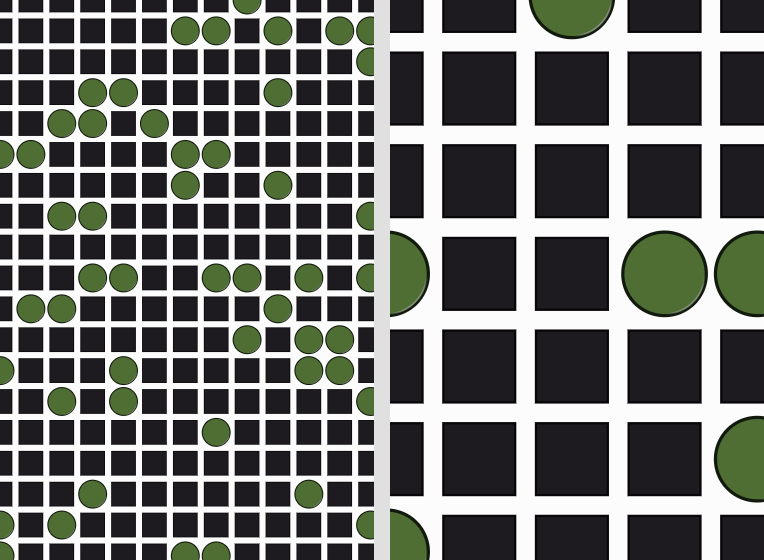
Left: the whole. Right: its middle third, enlarged.
Write a Shadertoy shader that draws this pattern.

```glsl
// Grid of near-black squares on white, with green outlined discs replacing some at random.

const vec3 PAPER = vec3(0.99);
const vec3 INK = vec3(0.115, 0.105, 0.125);
const vec3 INK_EDGE = vec3(0.03, 0.025, 0.035);
const vec3 LEAF = vec3(0.31, 0.43, 0.20);
const vec3 LEAF_EDGE = vec3(0.07, 0.10, 0.05);

float hash(vec2 p) {
    return fract(sin(dot(p, vec2(127.1, 311.7))) * 43758.55);
}

float boxDistance(vec2 p, float halfSide) {
    vec2 d = abs(p) - halfSide;
    return length(max(d, 0.0)) + min(max(d.x, d.y), 0.0);
}

// Coverage of a shape from its signed distance, over one pixel.
float cover(float dist, float pixel) {
    return clamp(0.5 - dist / pixel, 0.0, 1.0);
}

vec3 drawSquare(vec2 p, float pixel) {
    float dist = boxDistance(p, 0.4);
    vec3 color = mix(PAPER, INK_EDGE, cover(dist, pixel));
    return mix(color, INK, cover(dist + 0.025, pixel));
}

vec3 drawDisc(vec2 p, float pixel) {
    float dist = length(p) - 0.468;
    vec3 color = mix(PAPER, LEAF_EDGE, cover(dist, pixel));
    color = mix(color, LEAF, cover(dist + 0.035, pixel));
    // Thin pale gleam inside the lower right rim
    float side = smoothstep(0.7, 1.0, dot(normalize(p + 1e-5), vec2(0.707, -0.707)));
    float gleam = cover(abs(dist + 0.035) - 0.009, pixel) * side;
    return mix(color, vec3(0.72), 0.6 * gleam);
}

void mainImage(out vec4 fragColor, in vec2 fragCoord) {
    // Cells are centred on the top left corner of the canvas
    float pixel = 12.11 / iResolution.x;
    vec2 grid = (fragCoord - vec2(0.0, iResolution.y)) * pixel;
    vec2 cell = floor(grid + 0.5);
    vec2 local = grid - cell;

    // About one cell in five holds a disc
    bool isDisc = hash(cell + 7.0) < 0.215;
    vec3 color = isDisc ? drawDisc(local, pixel) : drawSquare(local, pixel);
    fragColor = vec4(color, 1.0);
}
```
